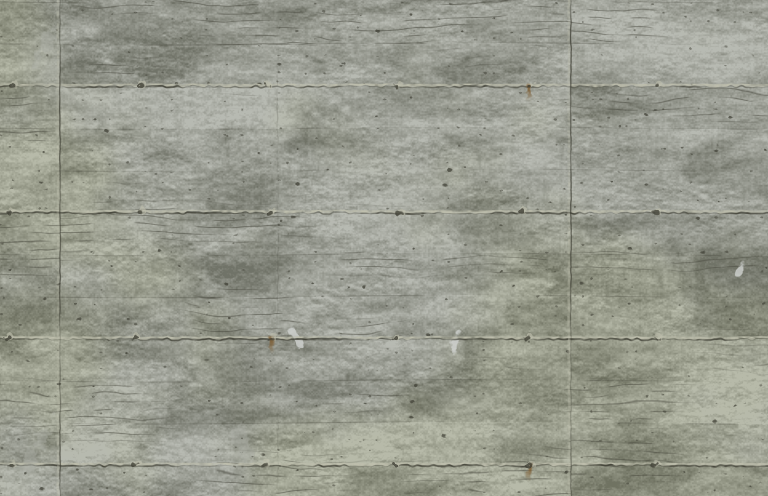
Reproduce this texture procedurally as a WebGL 1 fragment shader.

```glsl
precision highp float;
// Board-marked concrete wall: cast panels with crumbly joints, grain, pits, chips and rust.
uniform vec2 u_resolution;

// Lengths are fractions of the canvas height.
#define ROW_HEIGHT 0.2547
#define ROW_START 0.0625
#define COL_WIDTH 1.030
#define COL_START 0.121
#define SEAM_X 0.56
#define TIE_GAP 0.26
#define TIE_START 0.28
#define BOARDS 3.0
#define JOINT_WIDTH 0.0021
#define STAIN 1.75
#define GRAIN 0.95
#define GRIT 1.05

const vec3 DARK_CEMENT = vec3(0.515, 0.525, 0.485);
const vec3 PALE_CEMENT = vec3(0.665, 0.675, 0.642);
const vec3 MOSS_TINT = vec3(1.0, 1.003, 0.95);
const vec3 SHADOW = vec3(0.25, 0.25, 0.21);
const vec3 CRUMB = vec3(0.75, 0.75, 0.68);
const vec3 CHALK = vec3(0.82, 0.83, 0.82);
const vec3 RUST = vec3(0.48, 0.35, 0.18);

float hash(vec2 p) {
  return fract(sin(dot(p, vec2(127.1, 311.7))) * 43758.55);
}

vec2 hash2(vec2 p) {
  return vec2(hash(p), hash(p + 57.3));
}

float noise(vec2 p) {
  vec2 i = floor(p), f = fract(p);
  f = f * f * (3.0 - 2.0 * f);
  return mix(mix(hash(i), hash(i + vec2(1, 0)), f.x),
             mix(hash(i + vec2(0, 1)), hash(i + vec2(1, 1)), f.x), f.y);
}

float fbm(vec2 p) {
  float sum = 0.0, amp = 0.53;
  for (int k = 0; k < 4; k++) {
    sum += amp * noise(p);
    p = p * 2.03 + 17.1;
    amp *= 0.5;
  }
  return sum;
}

// Soft line of half-width w at distance d.
float line(float d, float w, float px) {
  return 1.0 - smoothstep(w - 0.5 * px, w + px, abs(d));
}

// Sparse ragged air holes, one at most in each cell.
float pits(vec2 p, float cell, float share, float px) {
  vec2 id = floor(p / cell);
  vec2 offset = (fract(p / cell) - 0.3 - 0.4 * hash2(id)) * cell;
  float radius = cell * mix(0.02, 0.08, pow(hash(id + 9.2), 2.0));
  float d = length(offset * vec2(0.7, 1.0)) + 0.003 * (noise(p * 240.0) - 0.5);
  return line(d, radius, px) * step(hash(id + 31.7), share);
}

// Ragged slanted marks; stretch sets how long and thin they are.
float scrapes(vec2 p, float cell, float share, float stretch) {
  vec2 id = floor(p / cell);
  vec2 q = fract(p / cell) - 0.4 - 0.2 * hash2(id + 3.0);
  float a = mix(-0.6, 0.6, hash(id + 11.0));
  q = mat2(cos(a), sin(a), -sin(a), cos(a)) * q;
  float d = length(q * vec2(stretch, 1.0)) + 0.4 * (fbm(p * 50.0) - 0.5);
  return (1.0 - smoothstep(0.07, 0.15, d)) * step(hash(id + 23.0), share);
}

void main() {
  vec2 p = gl_FragCoord.xy / u_resolution.y;
  float px = 1.0 / u_resolution.y;
  vec2 panelPos = (p - vec2(COL_START, ROW_START)) / vec2(COL_WIDTH, ROW_HEIGHT);
  vec2 panel = floor(panelPos);

  // Tone: panels, boards, ragged stains and streaky wood grain
  float boardPos = panelPos.y * BOARDS + 0.03 * sin(p.x * 5.0);
  float board = hash(vec2(floor(boardPos), panel.x + 5.0));
  float blotch = fbm(p * vec2(4.0, 9.0) + panel * 7.0);
  float cloud = fbm(p * vec2(12.0, 30.0) + blotch * 3.0);
  float warp = 0.005 * sin(p.x * 9.0 + 4.0 * blotch) + 0.002 * sin(p.x * 23.0 + board * 6.0);
  float grain = fbm(vec2(p.x * 9.0, (p.y + warp) * 85.0) + board * 40.0);
  float damp = smoothstep(0.5, 0.62, 0.5 * blotch + 0.35 * cloud + 0.15 * grain);
  float tone = 0.72 + 0.34 * (hash(panel + 2.0) - 0.5) + 0.36 * (board - 0.5) - 0.5 * damp;
  tone -= STAIN * (0.35 * (blotch - 0.5) + 0.45 * (cloud - 0.5));
  tone += GRAIN * (grain - 0.5);

  // Sand and raised crumbs lit from above
  float sand = 0.5 * noise(p * vec2(120.0, 165.0)) + 0.5 * noise(p * 310.0);
  float relief = fbm(p * vec2(55.0, 95.0)) - fbm((p + vec2(0.0, 0.004)) * vec2(55.0, 95.0));
  float rough = smoothstep(0.35, 0.7, fbm(p * vec2(9.0, 20.0) + 70.0));
  tone += GRIT * (sand - 0.5 + relief * mix(0.3, 1.5, rough));
  vec3 color = mix(DARK_CEMENT, PALE_CEMENT, clamp(tone, -0.5, 1.35));
  float moss = smoothstep(0.4, 0.7, fbm(p * 3.0 + 40.0) + 0.15 * (0.5 - p.y));
  color *= mix(vec3(1.0), MOSS_TINT, moss);

  // Short grain cracks and board edges
  float crackPos = (p.y + warp) * 62.0 + 1.5 * fbm(p * vec2(7.0, 14.0));
  float crackMask = smoothstep(0.5, 0.8, noise(p * vec2(4.0, 15.0) + 8.0));
  crackMask *= smoothstep(0.35, 0.65, noise(vec2(p.x * 24.0, floor(crackPos) * 3.7)));
  float crack = line((fract(crackPos) - 0.5) / 62.0, 0.0005, px) * crackMask;
  float edge = line((fract(boardPos + 0.5) - 0.5) * ROW_HEIGHT / BOARDS, 0.0006, px);
  color = mix(color, SHADOW, 0.5 * crack + 0.3 * edge * smoothstep(0.4, 0.7, cloud));

  // Chalky scrapes, then air holes
  color = mix(color, CHALK, 0.8 * scrapes(p + 0.07, 0.15, 0.05, 2.6));
  color = mix(color, PALE_CEMENT, 0.5 * scrapes(p + 0.11, 0.4, 0.3, 4.0));
  float holes = max(pits(p, 0.034, 0.1, px), 0.75 * pits(p + 0.4, 0.018, 0.09, px));
  color = mix(color, SHADOW, 0.75 * holes);

  // Horizontal joints: pale crumbs above a broken shadow
  float joint = floor(panelPos.y + 0.5);
  float crumble = noise(vec2(p.x * 95.0, joint * 9.0));
  float chipped = noise(p * vec2(130.0, 200.0));
  float dy = p.y - ROW_START - joint * ROW_HEIGHT + 0.004 * (crumble - 0.5);
  float broken = smoothstep(0.3, 0.7, fbm(vec2(p.x * 18.0, joint * 5.0 + 2.0)));
  color = mix(color, CRUMB, (0.3 + 0.7 * chipped) * line(dy - 0.002, JOINT_WIDTH * (0.4 + crumble), px));
  float gap = line(dy + 0.0015, JOINT_WIDTH * mix(0.15, 0.65, broken), px);
  color = mix(color, SHADOW, gap * mix(0.3, 0.95, broken) * (0.5 + 0.5 * chipped));

  // Vertical joints and the faint seam between them
  float sway = 0.003 * (fbm(vec2(p.y * 50.0, 3.0)) - 0.5);
  float dx = (fract(panelPos.x + 0.5) - 0.5) * COL_WIDTH + sway;
  float wear = smoothstep(0.25, 0.75, fbm(vec2(p.y * 13.0, floor(panelPos.x + 0.5) + 6.0)));
  color = mix(color, CRUMB, 0.5 * chipped * line(dx + 0.004, JOINT_WIDTH, px));
  color = mix(color, SHADOW, line(dx, JOINT_WIDTH * 0.35, px) * mix(0.25, 0.8, wear));
  color = mix(color, SHADOW, 0.3 * wear * chipped * line(p.x - SEAM_X + 2.0 * sway, 0.0007, px));

  // Tie holes along the joints, a few weeping rust
  float tie = floor((p.x - TIE_START) / TIE_GAP + 0.5);
  float chance = hash(vec2(tie, joint + 14.0));
  vec2 t = vec2(p.x - TIE_START - tie * TIE_GAP - 0.02 * (chance - 0.5), dy);
  float ragged = 0.009 * (noise(p * 150.0) - 0.5);
  color = mix(color, CRUMB, 0.6 * line(length(t - vec2(0.004, 0.003)) + ragged, 0.006, px));
  float weep = smoothstep(-0.034, -0.004, t.y) * (1.0 - smoothstep(0.0, 0.008, t.y));
  weep *= 1.0 - smoothstep(0.001, 0.007, abs(t.x + ragged));
  color = mix(color, RUST, 0.8 * weep * step(0.8, chance));
  color = mix(color, SHADOW, 0.8 * line(length(t * vec2(0.7, 1.0)) + ragged, 0.0028, px));

  gl_FragColor = vec4(color, 1.0);
}
```
